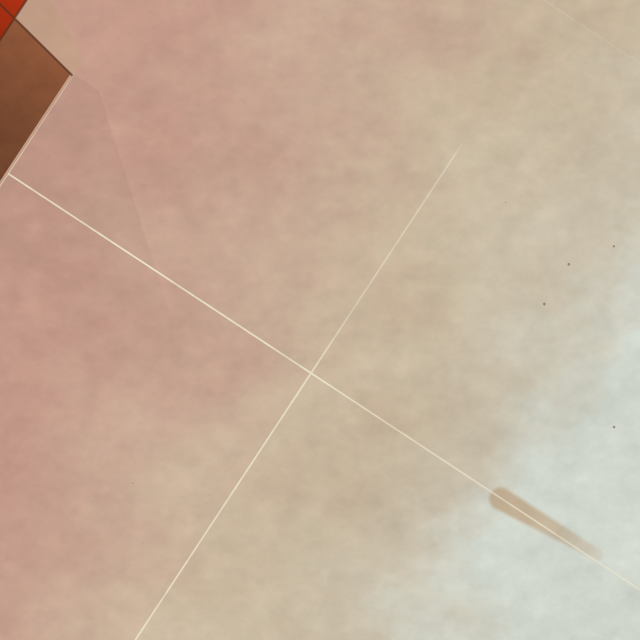
A WebGL 1 fragment shader for this texture:

```glsl
precision highp float;
uniform vec2 u_resolution;

// Layout, in canvas units
const vec2 CROSSING = vec2(0.486, 0.417);
const vec2 ROW_DIR = vec2(0.835, -0.550);
const vec2 TILE_SIZE = vec2(0.567, 0.687);
const float JOINT_HALF_WIDTH = 0.0014;
const float JOINT_END = 0.44;
const float WALL_EDGE = -0.567;
const float RED_EDGE = -0.692;
const float SEAM_HALF_WIDTH = 0.0018;

// Strength of surface variation
const float CLOUD_AMOUNT = 0.19;
const float CLOUD_SHADE = 0.03;
const float GRAIN_AMOUNT = 0.038;
const float TILE_TONE = 0.05;
const float GLARE_AMOUNT = 0.25;
const float SPECK_CELLS = 11.0;
const float SPECK_RADIUS = 0.0022;

// Colours
const vec3 PINK = vec3(0.77, 0.605, 0.54);
const vec3 ROSE = vec3(0.78, 0.66, 0.58);
const vec3 SAND = vec3(0.79, 0.72, 0.62);
const vec3 CREAM = vec3(0.79, 0.75, 0.67);
const vec3 PALE = vec3(0.82, 0.84, 0.80);
const vec3 JOINT = vec3(0.92, 0.89, 0.80);
const vec3 STAIN = vec3(0.75, 0.67, 0.56);
const vec3 SPECK = vec3(0.52, 0.40, 0.31);
const vec3 BROWN = vec3(0.49, 0.30, 0.20);
const vec3 RED = vec3(0.64, 0.18, 0.07);
const vec3 STRIP = vec3(0.75, 0.61, 0.52);
const vec3 SEAM = vec3(0.33, 0.19, 0.13);

vec2 hash2(vec2 p) {
  vec2 s = vec2(dot(p, vec2(127.1, 311.7)), dot(p, vec2(269.5, 183.3)));
  return fract(sin(s) * 43758.5);
}

// Antialiased coverage of the side where d is negative
float inside(float d) {
  float px = 1.0 / min(u_resolution.x, u_resolution.y);
  return 1.0 - smoothstep(-0.75 * px, 0.75 * px, d);
}

// Cellular noise: soft light and dark blots around jittered points
float blots(vec2 p) {
  vec2 cell = floor(p);
  float sum = 0.0;
  for (int j = -1; j <= 1; j++) {
    for (int i = -1; i <= 1; i++) {
      vec2 c = cell + vec2(float(i), float(j));
      vec2 d = p - c - hash2(c);
      float w = max(0.0, 1.0 - dot(d, d));
      sum += (2.0 * hash2(c + 19.0).x - 1.0) * w * w;
    }
  }
  return sum;
}

float clouds(vec2 p) {
  float sum = 0.0;
  float amp = 0.5;
  for (int i = 0; i < 5; i++) {
    sum += amp * blots(p);
    p = mat2(1.70, 1.15, -1.15, 1.70) * p + 3.7;
    amp *= 0.62;
  }
  return sum;
}

// Sparse pits, at most one per cell
float specks(vec2 uv) {
  vec2 cell = floor(uv * SPECK_CELLS);
  vec2 rnd = hash2(cell);
  vec2 center = (cell + 0.2 + 0.6 * hash2(cell + 7.0)) / SPECK_CELLS;
  return step(0.92, rnd.x) * inside(length(uv - center) - SPECK_RADIUS * rnd.y);
}

vec3 stoneColor(float t) {
  vec3 c = mix(PINK, ROSE, clamp((t - 0.30) / 0.28, 0.0, 1.0));
  c = mix(c, SAND, clamp((t - 0.58) / 0.27, 0.0, 1.0));
  c = mix(c, CREAM, clamp((t - 0.85) / 0.29, 0.0, 1.0));
  return mix(c, PALE, clamp((t - 1.14) / 0.23, 0.0, 1.0));
}

void main() {
  vec2 uv = gl_FragCoord.xy / u_resolution;
  vec2 rel = uv - CROSSING;
  vec2 p = vec2(dot(rel, ROW_DIR), dot(rel, vec2(-ROW_DIR.y, ROW_DIR.x)));

  // Stone: warm to cool light, clouding, tone per tile, glare
  vec2 tile = floor(p / TILE_SIZE);
  float cloud = clouds(uv * vec2(4.5, 6.0) + 2.3);
  float grain = clouds(uv * vec2(34.0, 42.0));
  vec2 g = (uv - vec2(0.96, 0.22)) / vec2(0.25, 0.24);
  float light = 0.04 + uv.x + 0.45 * (1.0 - uv.y) + CLOUD_AMOUNT * cloud;
  light += TILE_TONE * sin(3.1416 * tile.x - 1.5708 * tile.y);
  light += GLARE_AMOUNT * exp(-dot(g, g));
  float shade = CLOUD_SHADE * cloud + GRAIN_AMOUNT * grain;
  vec3 color = stoneColor(light) * (1.0 + shade);
  color = mix(color, SPECK, 0.7 * specks(uv));

  // Faint shadow beside the wall
  float shadow = inside(uv.x - 0.154 - 0.32 * (0.859 - uv.y)) * inside(p.y - 0.186);
  color *= 1.0 - 0.035 * shadow * smoothstep(0.40, 0.68, uv.y);

  // Tapered stain along the row joint, fading towards its tip
  float along = clamp((p.x - 0.355) / 0.175, 0.0, 1.0);
  vec2 axis = vec2(mix(0.355, 0.53, along), mix(-0.001, 0.009, along));
  float blot = length(p - axis) - mix(0.018, 0.009, along);
  float stain = 1.0 - smoothstep(-0.005, 0.004, blot);
  color = mix(color, STAIN * (1.0 + shade), stain * mix(0.95, 0.3, along * along));

  // Joints, worn away in places
  vec2 line = floor(p / TILE_SIZE + 0.5);
  vec2 gap = abs(p - line * TILE_SIZE) - JOINT_HALF_WIDTH;
  float end = JOINT_END + 0.24 * line.x;
  float column = mix(0.9, 0.5, smoothstep(-0.05, 0.12, p.y));
  column *= (1.0 - smoothstep(end - 0.04, end, p.y)) * step(line.x, 0.5);
  float row = mix(1.0, 0.7, smoothstep(0.0, 0.15, p.x));
  row *= mix(1.0, 0.15, step(0.5, line.y));
  float joint = max(inside(gap.x) * column, inside(gap.y) * row);
  color = mix(color, JOINT, joint * clamp(0.92 + 0.25 * grain, 0.0, 1.0));

  // Wall corner: pale strip, brown face, red end
  float wall = inside(p.x - WALL_EDGE);
  float stripTop = 0.217 - 0.49 * (p.x - WALL_EDGE);
  float brownTop = 0.183 - 0.20 * (p.x - WALL_EDGE);
  color = mix(color, STRIP * (1.0 + 0.08 * cloud), wall * inside(p.y - stripTop));
  float brown = inside(p.x - WALL_EDGE + 0.004) * inside(p.y - brownTop);
  float faceShade = 0.1 * cloud + 0.06 * grain + 1.2 * (p.y - 0.1);
  color = mix(color, BROWN * (1.0 + faceShade), brown);
  float red = inside(p.x - RED_EDGE) * inside(p.y - stripTop);
  color = mix(color, RED * (1.0 + 0.1 * cloud + 2.0 * (p.y - 0.2)), red);

  // Dark seams where the wall faces meet
  float seam = inside(abs(p.y - brownTop) - SEAM_HALF_WIDTH) * wall;
  seam = max(seam, inside(abs(p.x - RED_EDGE) - SEAM_HALF_WIDTH) * inside(p.y - stripTop));
  color = mix(color, SEAM, 0.7 * seam);

  gl_FragColor = vec4(color, 1.0);
}
```
